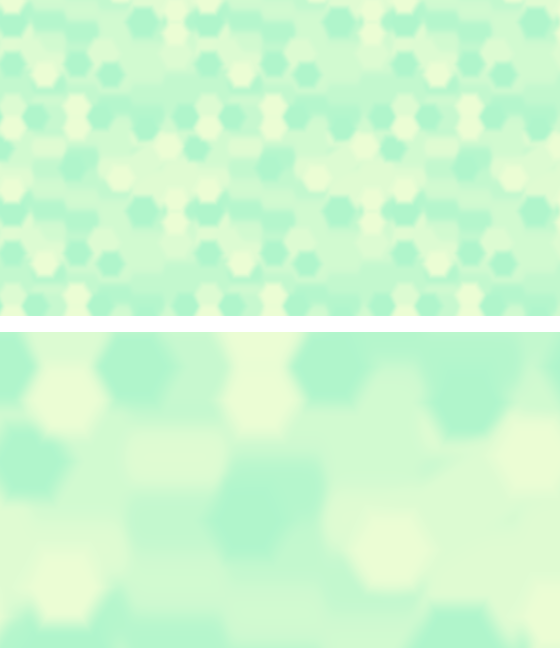
Top: the whole. Bottom: its middle third, enlarged.
This pattern is drawn by a Shadertoy shader. Its source:

```glsl
// Soft pastel mint mosaic: a repeating tile of blurred, staggered hexagonal cells.
// Cells take a hashed tone and blend by Gaussian weights; rows of pale and dark
// spots, waisted light columns with wings and one slanted bar lie over them.

// All lengths are in canvas heights; y runs downward inside the tile.
const vec2  TILE_SIZE = vec2(0.6215, 0.5985);
const vec2  CELL_COUNT = vec2(6.0, 9.0);     // columns must be even for the stagger
const float CELL_SHARPNESS = 1200.0;
const float EDGE_SOFTNESS = 0.014;
const vec2  CELL_TONE_RANGE = vec2(0.08, 0.80);
const float TONE_LEVELS = 4.0;
const float SEED = 17.0;

const float COLUMN_STEP = 0.1036;
const float THIRD_TURN = 2.0944;
const float SPOT_RADIUS = 0.039;
const float PALE_RADIUS = 0.047;
const float LOBE_RADIUS = 0.037;
const float LOBE_OFFSET = 0.035;
const float BAR_RADIUS = 0.043;
const vec2  BAR_START = vec2(0.382, 0.563);
const vec2  BAR_END = vec2(0.532, 0.464);

const float DARK = 0.0;
const float MIDDLE = 0.4;
const float PALE = 0.75;
const float LIGHT = 1.0;
const vec3  DARK_MINT = vec3(0.690, 0.962, 0.798);
const vec3  LIGHT_CREAM = vec3(0.920, 0.992, 0.832);

float hash(vec2 cell) {
    vec3 q = fract(vec3(cell.xyx) * 0.1031);
    q += dot(q, q.yzx + 33.33);
    return fract((q.x + q.y) * q.z);
}

// Shortest offset from a centre on the repeating tile
vec2 wrapOffset(vec2 p, vec2 centre) {
    vec2 d = p - centre;
    return d - TILE_SIZE * floor(d / TILE_SIZE + 0.5);
}

float softFill(float dist) {
    return 1.0 - smoothstep(-EDGE_SOFTNESS, EDGE_SOFTNESS, dist);
}

float hexagon(vec2 d, float radius) {
    d = abs(d);
    return max(dot(d, vec2(0.866, 0.5)), d.y) - radius;
}

float segment(vec2 d, vec2 axis, float radius) {
    float t = clamp(dot(d, axis) / dot(axis, axis), 0.0, 1.0);
    return length(d - axis * t) - radius;
}

// Blend of the hashed tones of the nearest staggered cells
float mosaicTone(vec2 p) {
    vec2 cellSize = TILE_SIZE / CELL_COUNT;
    vec2 grid = p / cellSize;
    float toneSum = 0.0;
    float weightSum = 0.0;
    for (int i = -1; i <= 1; i++) {
        float column = floor(grid.x) + float(i);
        float shift = 0.5 * mod(column, 2.0);
        for (int j = -1; j <= 1; j++) {
            vec2 cell = vec2(column, floor(grid.y - shift) + float(j));
            vec2 d = (grid - cell - vec2(0.5, 0.5 + shift)) * cellSize;
            float level = floor(hash(mod(cell, CELL_COUNT) + SEED) * TONE_LEVELS);
            float weight = exp(-CELL_SHARPNESS * dot(d, d));
            toneSum += weight * mix(CELL_TONE_RANGE.x, CELL_TONE_RANGE.y, level / (TONE_LEVELS - 1.0));
            weightSum += weight;
        }
    }
    return toneSum / weightSum;
}

float addSpot(float tone, vec2 p, vec2 centre, float radius, float spotTone) {
    return mix(tone, spotTone, softFill(hexagon(wrapOffset(p, centre), radius)));
}

// Two stacked lobes with a narrow waist; wings give gap and radius, tones left and right
float addColumn(float tone, vec2 p, vec2 centre, vec2 wings, vec2 wingTones, float topTone) {
    vec2 side = vec2(wings.x, 0.0);
    vec2 lobe = vec2(0.0, LOBE_OFFSET);
    tone = addSpot(tone, p, centre - side, wings.y, wingTones.x);
    tone = addSpot(tone, p, centre + side, wings.y, wingTones.y);
    tone = addSpot(tone, p, centre - lobe, LOBE_RADIUS, topTone);
    return addSpot(tone, p, centre + lobe, LOBE_RADIUS, LIGHT);
}

void mainImage(out vec4 fragColor, in vec2 fragCoord) {
    vec2 p = vec2(fragCoord.x, iResolution.y - fragCoord.y) / iResolution.y;
    float tone = mosaicTone(p);

    // Pale row, and a zigzag of dark spots lower in the tile
    for (int i = 0; i < 3; i++) {
        float k = float(i);
        tone = addSpot(tone, p, vec2(0.095 + 0.231 * k, 0.170), PALE_RADIUS, PALE);
        tone = addSpot(tone, p, vec2(0.231 * k, 0.470 + 0.072 * sin(THIRD_TURN * k)), SPOT_RADIUS, DARK);
    }

    // Staggered row of dark spots, the second one light
    for (int i = 0; i < 4; i++) {
        vec2 centre = vec2(0.039 + COLUMN_STEP * float(i), 0.203 + 0.034 * float(i % 2));
        tone = addSpot(tone, p, centre, SPOT_RADIUS, i == 1 ? LIGHT : DARK);
    }

    // Waisted columns and a single light spot
    tone = addColumn(tone, p, vec2(0.243, 0.370), vec2(0.074, 0.040), vec2(MIDDLE, DARK), LIGHT);
    tone = addColumn(tone, p, vec2(0.039, 0.370), vec2(0.072, 0.040), vec2(DARK), PALE);
    tone = addColumn(tone, p, vec2(0.556, 0.070), vec2(0.104, 0.047), vec2(DARK), LIGHT);
    tone = addSpot(tone, p, vec2(0.037, 0.004), SPOT_RADIUS, LIGHT);

    // Pale slanted bar with light ends
    vec2 axis = BAR_END - BAR_START;
    vec2 fromMiddle = wrapOffset(p, 0.5 * (BAR_START + BAR_END));
    tone = mix(tone, PALE, softFill(segment(fromMiddle + 0.5 * axis, axis, BAR_RADIUS)));
    tone = addSpot(tone, p, BAR_START, SPOT_RADIUS, LIGHT);
    tone = addSpot(tone, p, BAR_END, SPOT_RADIUS, LIGHT);

    fragColor = vec4(mix(DARK_MINT, LIGHT_CREAM, tone), 1.0);
}
```
